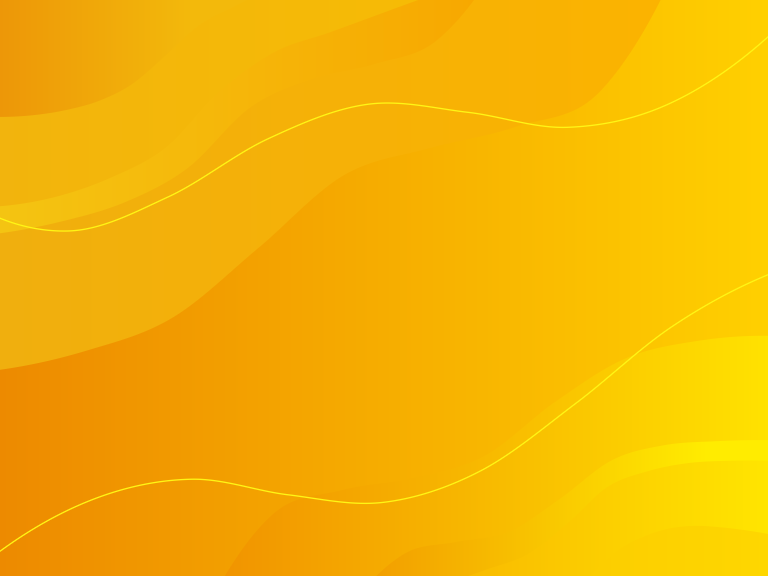
Write a WebGL 2 fragment shader that draws this background.

```glsl
#version 300 es
precision highp float;
// Layered amber and yellow waves in two corners, crossed by two thin bright lines.

#define LINE_WIDTH 0.23                       // percent of canvas height
#define LINE_COLOR vec3(1.0, 0.96, 0.08)
#define BACK_LEFT  vec3(0.929, 0.541, 0.0)
#define BACK_RIGHT vec3(1.0, 0.816, 0.0)
#define KNOTS 9

uniform vec2 u_resolution;
out vec4 fragColor;

// Smooth height profile: cubic spline over evenly spaced knots from x0 to x1.
float wave(float x, float x0, float x1, float h[KNOTS]) {
    float s = clamp((x - x0) / (x1 - x0), 0.0, 1.0) * float(KNOTS - 1);
    int i = min(int(s), KNOTS - 2);
    float t = s - float(i);
    float a = h[i], b = h[i + 1];
    // Extend the ends with a parabola
    float before = i > 0 ? h[i - 1] : 3.0 * (a - b) + h[2];
    float after = i < KNOTS - 2 ? h[i + 2] : 3.0 * (b - a) + h[KNOTS - 3];
    float slopeA = 0.5 * (b - before), slopeB = 0.5 * (after - a);
    float rise = b - a;
    return a + t * (slopeA + t * (3.0 * rise - 2.0 * slopeA - slopeB
             + t * (slopeA + slopeB - 2.0 * rise)));
}

// Signed distance above a profile, in output samples.
float above(float y, float height) {
    float d = y - height;
    return d / max(length(vec2(dFdx(d), dFdy(d))), 1e-5);
}

float coverage(float d) {
    return clamp(d + 0.5, 0.0, 1.0);
}

// Horizontal colour ramp.
vec3 ramp(float x, float x0, float x1, vec3 left, vec3 right) {
    return mix(left, right, clamp((x - x0) / (x1 - x0), 0.0, 1.0));
}

void drawLine(inout vec3 color, float y, float height) {
    float halfWidth = 0.5 * LINE_WIDTH * u_resolution.y / 100.0;
    color = mix(color, LINE_COLOR, coverage(halfWidth - abs(above(y, height))));
}

void main() {
    vec2 p = 100.0 * gl_FragCoord.xy / u_resolution;   // percent of the canvas
    float x = p.x, y = p.y;
    vec3 color = mix(BACK_LEFT, BACK_RIGHT, x / 100.0);

    // Upper left layers, largest first
    float edge = wave(x, 0.0, 89.6, float[KNOTS](
        35.8, 39.1, 44.8, 56.9, 69.6, 74.3, 78.0, 84.5, 110.4));
    vec3 fill = ramp(x, 0.0, 85.0, vec3(0.941, 0.686, 0.055), vec3(0.984, 0.702, 0.0));
    color = mix(color, fill, coverage(above(y, edge)));

    edge = wave(x, 0.0, 65.1, float[KNOTS](
        59.5, 61.6, 64.9, 70.8, 81.3, 86.3, 88.9, 93.1, 106.9));
    fill = ramp(x, 0.0, 62.0, vec3(0.957, 0.769, 0.07), vec3(0.969, 0.659, 0.0));
    color = mix(color, fill, coverage(above(y, edge)));

    edge = wave(x, 0.0, 57.3, float[KNOTS](
        64.2, 65.8, 69.1, 74.3, 84.2, 91.0, 94.4, 97.9, 101.4));
    fill = ramp(x, 0.0, 54.0, vec3(0.949, 0.706, 0.05), vec3(0.965, 0.733, 0.02));
    color = mix(color, fill, coverage(above(y, edge)));

    edge = wave(x, 0.0, 34.4, float[KNOTS](
        79.7, 80.0, 80.9, 82.5, 85.4, 90.3, 95.5, 98.6, 101.4));
    fill = ramp(x, 0.0, 25.0, vec3(0.929, 0.592, 0.03), vec3(0.953, 0.725, 0.043));
    color = mix(color, fill, coverage(above(y, edge)));

    // Lower right layers, largest first
    edge = wave(x, 26.0, 100.0, float[KNOTS](
        -8.2, 10.4, 14.9, 17.0, 20.8, 30.2, 37.8, 40.8, 41.7));
    fill = ramp(x, 29.0, 100.0, vec3(0.945, 0.58, 0.0), vec3(1.0, 0.886, 0.0));
    color = mix(color, fill, coverage(-above(y, edge)));

    edge = wave(x, 45.8, 100.0, float[KNOTS](
        -5.0, 3.8, 5.9, 7.6, 13.4, 20.1, 22.7, 23.4, 23.6));
    fill = ramp(x, 48.5, 92.0, vec3(0.949, 0.62, 0.0), vec3(1.0, 0.925, 0.0));
    color = mix(color, fill, coverage(-above(y, edge)));

    edge = wave(x, 58.3, 100.0, float[KNOTS](
        -1.2, 1.2, 3.8, 9.2, 15.5, 18.2, 19.6, 20.0, 20.0));
    fill = ramp(x, 60.5, 100.0, vec3(0.976, 0.733, 0.0), vec3(1.0, 0.898, 0.0));
    color = mix(color, fill, coverage(-above(y, edge)));

    edge = wave(x, 74.0, 100.0, float[KNOTS](
        -4.2, 0.5, 4.5, 6.8, 8.2, 8.7, 8.5, 8.0, 7.3));
    fill = ramp(x, 76.0, 100.0, vec3(0.988, 0.804, 0.0), vec3(0.996, 0.843, 0.0));
    color = mix(color, fill, coverage(-above(y, edge)));

    // Thin bright lines
    drawLine(color, y, wave(x, -4.17, 100.0, float[KNOTS](
        64.9, 59.9, 65.8, 75.9, 81.9, 80.5, 77.9, 81.9, 93.6)));
    drawLine(color, y, wave(x, 0.0, 100.0, float[KNOTS](
        4.3, 13.5, 16.8, 14.1, 12.8, 18.2, 30.0, 43.3, 52.3)));

    fragColor = vec4(color, 1.0);
}
```
